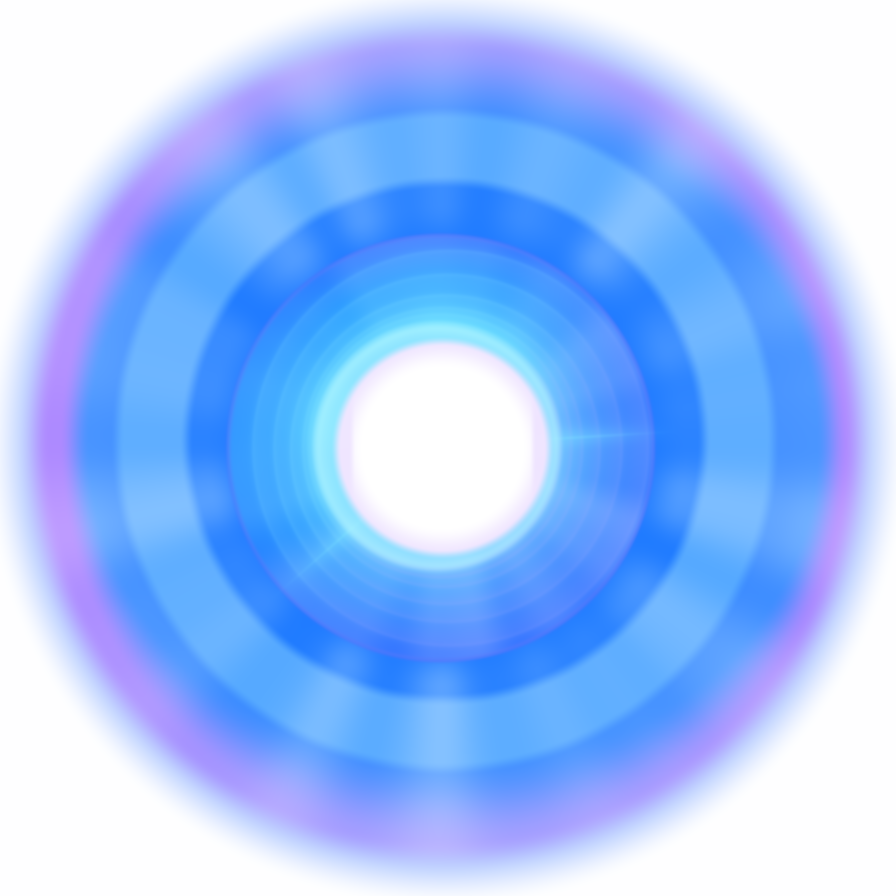
Give the GLSL for this background, as a WebGL 1 fragment shader.

```glsl
precision highp float;
// Radiant blue halo: a white core, thin glass rings, soft rays and a violet rim.
uniform vec2 u_resolution;

const float TAU = 6.283185;

float hash(float n) {
  return fract(sin(n * 127.1) * 43758.5453);
}

// Smooth noise around the circle, with a whole number of cells
float angularNoise(float angle, float cells) {
  float x = fract(angle / TAU) * cells;
  float i = floor(x);
  float f = smoothstep(0.0, 1.0, x - i);
  return mix(hash(i + cells), hash(mod(i + 1.0, cells) + cells), f);
}

// Soft disc mask: one inside, zero outside
float disc(float r, float radius, float blur) {
  return 1.0 - smoothstep(radius - blur, radius + blur, r);
}

float bell(float x, float width) {
  return exp(-x * x / (width * width));
}

void main() {
  vec2 uv = (gl_FragCoord.xy - 0.5 * u_resolution) / min(u_resolution.x, u_resolution.y);
  vec2 p = uv - vec2(-0.002, 0.003);
  float r = length(p);
  float angle = atan(p.y, p.x);
  float vertical = p.y * p.y / max(r * r, 1e-5);

  // Broad rays, bunched toward the upper diagonals
  float bent = angle - 0.2 * sin(2.0 * angle) * step(0.0, p.y);
  float rays = 0.5 + 0.5 * cos(14.0 * (bent + 0.225));
  rays *= 0.64 - 0.36 * cos(5.0 * (angle - 0.2));
  rays = 0.75 * rays + 0.25 * angularNoise(angle, 47.0);

  // Blue body, brighter band and pale rays
  vec3 color = mix(vec3(0.12, 0.48, 1.0), vec3(0.24, 0.55, 1.0), smoothstep(0.28, 0.38, r));
  float bandRadius = length(uv - vec2(-0.003, 0.008));
  float band = disc(bandRadius, 0.366, 0.008) - disc(bandRadius, 0.289, 0.008);
  color = mix(color, vec3(0.33, 0.66, 1.0), band);
  float rayReach = smoothstep(0.215, 0.27, r) * (0.40 + 0.16 * band);
  rayReach *= 1.0 + 0.35 * smoothstep(0.37, 0.42, r);
  color = mix(color, vec3(0.62, 0.81, 1.0), min(rays * rayReach * 1.3, 1.0));

  // Violet rim: narrow at the sides, broad above and below
  float rimRadius = length(uv - vec2(0.006, 0.006));
  float rim = smoothstep(mix(0.405, 0.355, vertical), mix(0.440, 0.455, vertical), rimRadius);
  vec3 violet = mix(vec3(0.69, 0.55, 1.0), vec3(0.66, 0.64, 1.0), vertical);
  violet += vec3(0.10, 0.10, 0.0) * (rays - 0.3);
  color = mix(color, violet, rim);

  // Blue fringe that fades into white
  color = mix(color, vec3(0.61, 0.73, 1.0), smoothstep(0.445, 0.480, r));
  color = mix(color, vec3(0.995, 0.997, 1.0), smoothstep(0.440, 0.517, r));

  // Inner glass disc, cyan on the left and violet at the lower right
  float glassRadius = length(uv - vec2(-0.008, 0.0));
  float glass = disc(glassRadius, 0.238, 0.003);
  float tilt = smoothstep(-0.2, 0.2, p.x - 0.7 * p.y);
  vec3 tint = mix(vec3(0.14, 0.55, 1.0), vec3(0.30, 0.51, 1.0), tilt);
  tint = mix(tint, vec3(0.27, 0.46, 1.0), smoothstep(0.18, 0.24, r) * vertical);
  tint += vec3(0.20, 0.12, 0.0) * (angularNoise(angle, 31.0) - 0.45);
  color = mix(color, tint, 0.9 * glass);
  color = mix(color, vec3(0.34, 0.44, 0.98), 0.45 * bell(glassRadius - 0.237, 0.003));

  // Cyan light around the core, strongest at the upper left
  float lit = 0.74 + 0.18 * cos(angle - 2.5) + 0.2 * (angularNoise(angle, 23.0) - 0.5);
  float halo = exp(-max(r - 0.135, 0.0) * 21.0) * glass;
  color = mix(color, vec3(0.38, 0.88, 1.0), halo * lit);

  // Nested glass sheets with shifted centres and faint bright rims
  for (int i = 0; i < 6; i++) {
    float n = float(i);
    float radius = 0.139 + 0.009 * n + 0.0025 * n * max(n - 2.0, 0.0);
    vec2 shift = vec2(-0.012 + 0.003 * n, 0.003 - 0.007 * hash(n + 9.0));
    float d = length(uv - shift) - radius;
    vec3 ringColor = mix(vec3(0.55, 0.92, 1.0), vec3(0.70, 0.68, 1.0), smoothstep(-0.08, 0.12, p.x - p.y));
    float sheet = disc(d, 0.0, 0.0025) * smoothstep(-0.035, 0.0, d);
    color = mix(color, ringColor, (0.08 * bell(d, 0.004) + 0.20 * sheet) / (1.0 + 0.12 * n));
  }

  // Two faint glints leaving the core
  for (int i = 0; i < 2; i++) {
    float direction = i == 0 ? 0.06 : -2.42;
    vec2 axis = vec2(cos(direction), sin(direction));
    float along = dot(p, axis);
    float across = p.x * axis.y - p.y * axis.x;
    float reach = smoothstep(0.10, 0.14, along) * (1.0 - smoothstep(0.13, 0.27, along));
    color = mix(color, vec3(0.50, 0.92, 1.0), reach * (0.16 * bell(across, 0.002) + 0.25 * bell(across, 0.010)));
  }

  // Pale collar, pink fringe and white core with trimmed sides
  float collar = length(uv - vec2(-0.012, 0.001));
  color = mix(color, vec3(0.66, 0.93, 1.0), 0.65 * disc(collar, 0.134, 0.010));
  color = mix(color, vec3(0.76, 0.99, 1.0), 0.4 * bell(collar - 0.133, 0.006));
  vec2 c = uv - vec2(-0.006, 0.0);
  float coreRadius = length(c);
  color = mix(color, vec3(0.98, 0.90, 1.0), 0.9 * disc(coreRadius, 0.119, 0.006));
  float core = disc(coreRadius, 0.104, 0.016) * disc(abs(c.x), 0.101, 0.004);
  color = mix(color, vec3(1.0), core);

  gl_FragColor = vec4(clamp(color, 0.0, 1.0), 1.0);
}
```
